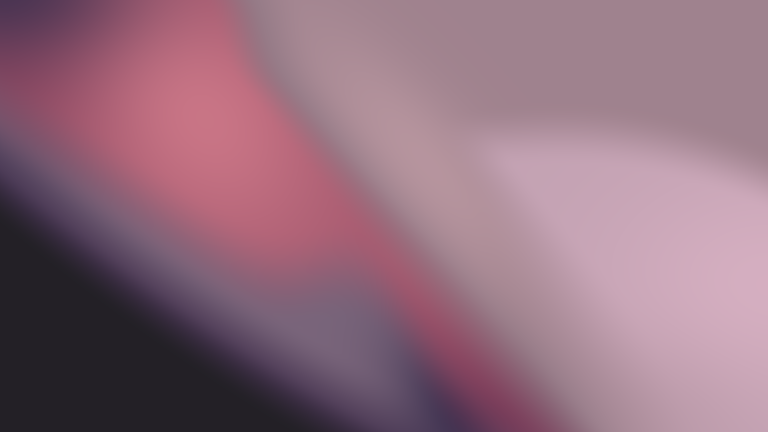
Reproduce this background procedurally as a Shadertoy shader.

```glsl
// Soft diagonal ribbons of charcoal, slate, rose and pale mauve, heavily blurred.

const vec3 CHARCOAL = vec3(0.137, 0.127, 0.150);
const vec3 PLUM     = vec3(0.265, 0.195, 0.305);
const vec3 SLATE    = vec3(0.475, 0.395, 0.480);
const vec3 INDIGO   = vec3(0.235, 0.185, 0.305);
const vec3 WINE     = vec3(0.480, 0.235, 0.350);
const vec3 ROSE     = vec3(0.640, 0.345, 0.430);
const vec3 CORAL    = vec3(0.790, 0.460, 0.525);
const vec3 ASH      = vec3(0.550, 0.455, 0.505);
const vec3 TAUPE    = vec3(0.625, 0.510, 0.555);
const vec3 SAND     = vec3(0.730, 0.595, 0.630);
const vec3 MAUVE    = vec3(0.765, 0.635, 0.700);
const vec3 BLUSH    = vec3(0.835, 0.685, 0.755);

// Blurred step across a signed distance.
float softStep(float dist, float blur) {
    return smoothstep(-blur, blur, dist);
}

// Elliptical Gaussian glow, turned by an angle.
float glow(vec2 p, vec2 center, vec2 radius, float angle) {
    float c = cos(angle), s = sin(angle);
    vec2 q = mat2(c, -s, s, c) * (p - center) / radius;
    return exp(-dot(q, q));
}

// Signed distances to the ribbon borders, positive toward the upper right.
float charcoalBorder(vec2 p) {
    return 0.8 * (p.y - (0.549 - 0.83 * p.x + 0.17 * p.x * p.x));
}

float roseBorder(vec2 p) {
    float bump = (p.x - 0.85) / 0.17;
    return 0.8 * (p.y - (0.745 - 0.671 * p.x + 0.18 * exp(-bump * bump)));
}

float taupeBorder(vec2 p) {
    float bend = 0.095 * smoothstep(0.8, 1.05, p.y);
    return 0.77 * (p.x - (1.30 - 0.85 * p.y + bend));
}

vec3 slateRibbon(vec2 p, float dist) {
    vec3 color = mix(PLUM, SLATE, smoothstep(-0.01, 0.15, dist));
    color = mix(color, INDIGO, 0.3 * glow(p, vec2(0.0, 0.65), vec2(0.25), 0.0));
    return mix(color, INDIGO, glow(p, vec2(1.08, 0.04), vec2(0.14, 0.22), 0.5));
}

vec3 roseRibbon(vec2 p) {
    vec3 color = mix(WINE, ROSE, smoothstep(0.0, 0.42, p.y));
    color = mix(color, CORAL, glow(p, vec2(0.46, 0.74), vec2(0.36, 0.24), -0.9));
    color = mix(color, WINE, 0.55 * glow(p, vec2(0.0, 0.85), vec2(0.22, 0.3), 0.0));
    return mix(color, INDIGO, 0.85 * glow(p, vec2(0.0, 1.03), vec2(0.32, 0.17), 0.0));
}

vec3 taupeField(vec2 p, float dist) {
    vec3 color = mix(ASH, TAUPE, smoothstep(0.0, 0.13, dist));
    color = mix(color, SAND, 0.85 * glow(p, vec2(0.99, 0.62), vec2(0.40, 0.12), -0.85));
    return mix(color, ASH, 0.5 * glow(p, vec2(1.33, 0.0), vec2(0.14, 0.25), 0.5));
}

// Pale lobe: a softly arched top meeting a slanted left flank.
float lobeMask(vec2 p) {
    float arch = 0.69 - 0.45 * (p.x - 1.29) * (p.x - 1.29);
    float flank = 1.09 + 0.72 * (0.66 - p.y) - 0.28 * (0.66 - p.y) * (0.66 - p.y);
    float flankBlur = mix(0.18, 0.08, smoothstep(0.1, 0.65, p.y));
    return softStep(arch - p.y, 0.075) * softStep(p.x - flank, flankBlur);
}

vec3 lobeColor(vec2 p) {
    vec3 color = mix(MAUVE, BLUSH, glow(p, vec2(1.78, 0.33), vec2(0.38, 0.28), 0.0));
    return mix(color, TAUPE, 0.4 * glow(p, vec2(1.42, 0.0), vec2(0.28, 0.2), 0.0));
}

void mainImage(out vec4 fragColor, in vec2 fragCoord) {
    // Height spans 0 to 1; width is stretched to a 16:9 frame.
    vec2 p = fragCoord / iResolution.xy * vec2(16.0 / 9.0, 1.0);

    float charcoalDist = charcoalBorder(p);
    float taupeDist = taupeBorder(p);

    // Layer the ribbons from lower left to upper right.
    vec3 color = mix(CHARCOAL, slateRibbon(p, charcoalDist), softStep(charcoalDist, 0.055));
    color = mix(color, roseRibbon(p), softStep(roseBorder(p), 0.095));
    vec3 field = mix(taupeField(p, taupeDist), lobeColor(p), lobeMask(p));
    float taupeBlur = mix(0.085, 0.05, smoothstep(0.1, 0.9, p.y));
    color = mix(color, field, softStep(taupeDist, taupeBlur));

    fragColor = vec4(color, 1.0);
}
```
